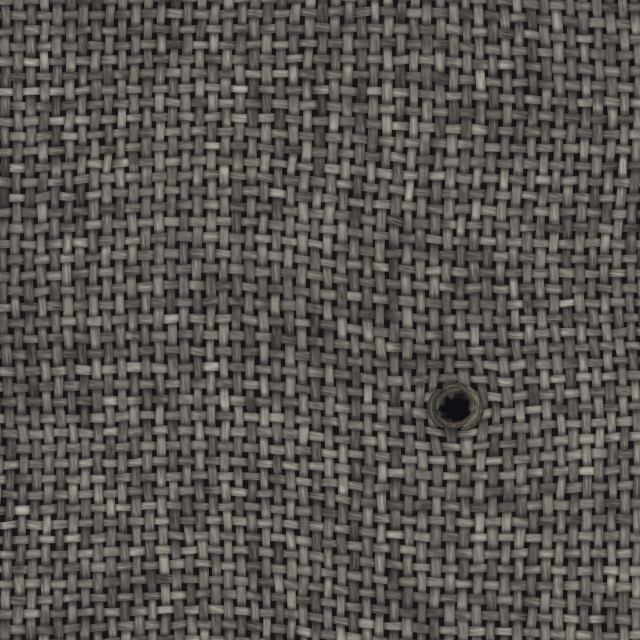
Write a Shadertoy shader that draws this texture.

```glsl
const vec2 THREADS = vec2(49.0, 41.0);      // warp count across, weft count down
const vec2 HALF_WIDTH = vec2(0.36, 0.29);   // thread half widths, in cells
const float WOBBLE = 0.16;                  // sideways wander of a thread
const float BASE_TONE = 0.69;
const float THREAD_VARIATION = 0.22;
const float SLUB_VARIATION = 0.42;
const float FIBRE_CONTRAST = 0.34;
const vec2 HOLE_CENTER = vec2(0.713, 0.362);
const float HOLE_RADIUS = 0.023;
const float HOLE_SPREAD = 0.045;            // reach of the pushed-aside cloth
const int FRAY_COUNT = 6;
const vec3 GAP_COLOR = vec3(0.09, 0.083, 0.098);
const vec3 YARN_COLOR = vec3(0.60, 0.59, 0.54);
const vec3 BROWN_TINT = vec3(1.04, 0.97, 0.95);
const vec3 PIT_COLOR = vec3(0.06, 0.055, 0.065);
const vec3 FRAY_COLOR = vec3(0.50, 0.47, 0.41);

float hash(vec2 p) {
    vec3 q = fract(p.xyx * 0.1031);
    q += dot(q, q.yzx + 33.33);
    return fract((q.x + q.y) * q.z);
}

float noise(vec2 p) {
    vec2 i = floor(p), f = fract(p);
    f = f * f * (3.0 - 2.0 * f);
    return mix(mix(hash(i), hash(i + vec2(1, 0)), f.x),
               mix(hash(i + vec2(0, 1)), hash(i + vec2(1, 1)), f.x), f.y);
}

// Returns tone and coverage of one yarn; lift is its height, -1 under to 1 over
vec2 yarn(float across, float along, float key, float lift, float halfWidth, float aa) {
    float center = (noise(vec2(along * 0.7, key)) - 0.5) * WOBBLE;
    float width = halfWidth * mix(0.85, 1.15, noise(vec2(along * 0.5 + 90.0, key)));
    float d = (across - center) / width;
    float coverage = 1.0 - smoothstep(-aa, aa, abs(across - center) - width);

    float slub = noise(vec2(along * 0.8 + 200.0, key));
    float fibre = noise(vec2(d * 2.5 + along * 0.6 + key * 11.0, along * 1.3));
    float tone = BASE_TONE + (hash(vec2(key, 7.0)) - 0.5) * THREAD_VARIATION
               + (slub - 0.5) * SLUB_VARIATION + (fibre - 0.5) * FIBRE_CONTRAST;
    tone += 0.2 * smoothstep(0.75, 0.95, noise(vec2(along * 0.6 + 300.0, key)));

    float roundness = sqrt(max(1.0 - 0.7 * d * d, 0.0));
    float depth = mix(0.55, 1.0, smoothstep(-0.6, 0.5, lift));
    return vec2(tone * roundness * depth, coverage);
}

// Plain weave: warp and weft alternate over and under
vec3 weave(vec2 p, float aa) {
    vec2 id = floor(p), f = fract(p) - 0.5;
    float side = mod(id.x + id.y, 2.0) < 0.5 ? 1.0 : -1.0;
    vec2 lift = side * vec2(cos(f.y * 3.14159), -cos(f.x * 3.14159));
    vec2 warp = yarn(f.x, p.y, id.x * 17.0 + 40.0, lift.x, HALF_WIDTH.x, aa);
    vec2 weft = yarn(f.y, p.x, id.y * 17.0 + 1500.0, lift.y, HALF_WIDTH.y, aa);
    vec2 over = side > 0.0 ? warp : weft;
    vec2 under = side > 0.0 ? weft : warp;
    float tone = mix(under.x * under.y, over.x, over.y);
    vec3 color = mix(GAP_COLOR, YARN_COLOR, clamp(tone, 0.0, 1.15));
    return color * mix(BROWN_TINT, vec3(1), smoothstep(0.2, 0.6, tone));
}

// Torn pit with loose curved strands around its rim
vec3 addHole(vec3 color, vec2 d, float pixel) {
    float r = length(d);
    float ragged = r + (noise(d * 130.0 + 50.0) - 0.5) * 0.012;
    color *= mix(0.62, 1.0, smoothstep(HOLE_RADIUS, HOLE_SPREAD * 1.1, r));
    color = mix(PIT_COLOR, color, smoothstep(HOLE_RADIUS - 0.005, HOLE_RADIUS + 0.004, ragged));
    for (int k = FRAY_COUNT - 1; k >= 0; k--) {
        float n = float(k);
        float angle = n * 2.4 - 0.1;
        float radius = mix(0.027, 0.038, hash(vec2(n, 3.0)));
        float span = mix(0.7, 1.3, hash(vec2(n, 9.0)));
        vec2 q = d - (vec2(hash(vec2(n, 5.0)), hash(vec2(n, 6.0))) - 0.5) * 0.01;
        float len = max(length(q), 1e-4);
        float turn = acos(clamp(dot(q / len, vec2(cos(angle), sin(angle))), -1.0, 1.0)) / span;
        float width = 0.0055 * sqrt(max(1.0 - turn * turn, 0.0));
        float offset = abs(len - radius);
        float mask = (1.0 - smoothstep(-pixel, pixel, offset - width)) * step(turn, 1.0);
        float strand = noise(vec2(len * 700.0, turn * 5.0 + n * 20.0));
        float shade = mix(0.6, 1.05, strand) * (1.0 - 0.45 * offset / 0.0055);
        shade *= k == 0 ? 1.15 : 0.8;
        color = mix(color, FRAY_COLOR * shade, mask);
    }
    return color;
}

void mainImage(out vec4 fragColor, in vec2 fragCoord) {
    vec2 uv = fragCoord / iResolution.xy;
    float pixel = 0.6 / iResolution.y;
    vec2 d = uv - HOLE_CENTER;

    // Cloth pushed away from the hole, then gently bent
    vec2 cloth = uv - d * 0.45 * exp(-dot(d, d) / (HOLE_SPREAD * HOLE_SPREAD));
    vec2 p = cloth * THREADS;
    p += (vec2(noise(uv * 3.5 + 10.0), noise(uv * 3.0 + 30.0)) - 0.5) * vec2(1.0, 1.1);
    p.y += 0.8 * smoothstep(0.3, 0.8, uv.x);

    vec3 color = weave(p, pixel * THREADS.x);
    color *= mix(0.94, 1.06, noise(uv * 6.0 + 70.0));
    fragColor = vec4(addHole(color, d, pixel), 1.0);
}
```
